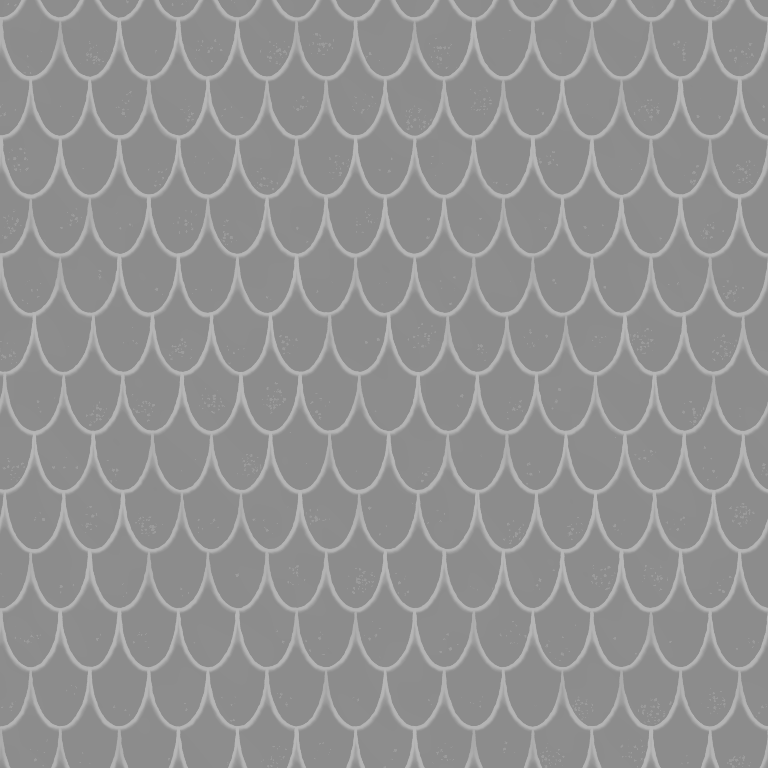
This texture map is drawn by a WebGL 2 fragment shader. Its source:

```glsl
#version 300 es
precision highp float;
// Grey fish-scale tiles in staggered rows, with pale worn rims and small chips.

uniform vec2 u_resolution;
out vec4 fragColor;

const float REPEATS = 13.0;     // scales across and rows down
const float ROW_SHIFT = 0.305;  // height of the first row of tips
const vec3 FACE = vec3(0.55);
const vec3 SOFT_RIM = vec3(0.63);
const vec3 BRIGHT_RIM = vec3(0.715);

float hash(vec2 p) {
  vec3 q = fract(vec3(p.xyx) * 0.1031);
  q += dot(q, q.yzx + 33.33);
  return fract((q.x + q.y) * q.z);
}

vec2 hash2(vec2 p) {
  return vec2(hash(p), hash(p + 47.3));
}

// Layered sines, about -1 to 1
float waves(vec2 p) {
  return 0.5 * sin(p.x * 2.1 + 1.7 * sin(p.y * 1.3))
       + 0.3 * sin(p.y * 4.7 + 2.0 * sin(p.x * 2.9))
       + 0.2 * sin(p.x * 9.1 - p.y * 7.3);
}

// Horizontal position in a row: half-step stagger and a slight drift
float rowX(float x, float row) {
  float drift = 0.06 * smoothstep(4.0, 5.0, row) * (1.0 - smoothstep(8.0, 9.0, row));
  return x - 0.02 - 0.5 * mod(row, 2.0) - drift;
}

// Approximate distance to an ellipse centred at the origin
float ellipse(vec2 p, vec2 radius) {
  float k = length(p / radius);
  return k * (k - 1.0) / max(length(p / (radius * radius)), 0.001);
}

float smoothMin(float a, float b, float k) {
  float h = max(k - abs(a - b), 0.0) / k;
  return min(a, b) - h * h * k * 0.25;
}

// Rim of one row: x is the soft glow, y the bright core; v runs from 0 to 1 at the tip
vec2 rowRim(vec2 p, float row, float v, float aa) {
  float x = rowX(p.x, row);
  float side = abs(fract(x) - 0.5);
  float seam = hash(vec2(floor(x + 0.5), row + 20.0));
  vec2 radius = vec2(mix(0.482, 0.494, seam), 1.0);
  float rough = 0.006 * waves(p * 5.0) + 0.004 * waves(p.yx * 17.0);
  float near = ellipse(vec2(side, v), radius) + rough;
  float far = ellipse(vec2(1.0 - side, v), radius) + rough;

  float inside = smoothstep(-0.012 - aa, -0.012 + aa, near);
  float cleft = smoothMin(near, far, 0.12);
  float glow = inside * (1.0 - smoothstep(0.035, 0.095, cleft));
  float width = 0.042 + 0.014 * waves(p * 2.3 + row);
  float core = inside * (1.0 - smoothstep(width - 0.025, width + 0.025, near));
  float strength = mix(mix(1.0, 0.45, seam * seam), 0.9, smoothstep(0.3, 0.8, v));
  return vec2(glow, core) * vec2(mix(0.8, 1.0, strength), strength);
}

// Irregular specks from cellular noise; density sets how many cells hold one
float specks(vec2 p, float density, float aa) {
  p += 0.22 * vec2(waves(p * 2.7), waves(p.yx * 3.1 + 4.0));
  vec2 base = floor(p);
  float mask = 0.0;
  for (int j = -1; j <= 1; j++) {
    for (int i = -1; i <= 1; i++) {
      vec2 cell = base + vec2(i, j);
      vec2 offset = p - cell - 0.2 - 0.6 * hash2(cell);
      float size = mix(0.16, 0.5, pow(hash(cell + 9.1), 2.0));
      float present = step(hash(cell + 71.7), density);
      float spot = 1.0 - smoothstep(size - aa, size + aa, length(offset));
      mask = max(mask, spot * present);
    }
  }
  return mask;
}

// Chips gathered in a patch on the lower part of some scales
float chips(vec2 p, float row, float v, float pixel) {
  float x = rowX(p.x, row);
  vec2 id = vec2(floor(x), row);
  vec2 local = vec2(fract(x) - 0.5, v);
  vec2 centre = vec2(0.5 * hash(id + 3.0) - 0.25, 0.4 + 0.35 * hash(id + 8.0));
  float patchMask = 1.0 - smoothstep(0.05, 0.3, length(local - centre));
  float wear = pow(hash(id + 31.0), 3.0);
  float density = patchMask * mix(0.06, 0.75, wear);
  float face = 1.0 - smoothstep(-0.06, -0.02, ellipse(local, vec2(0.485, 1.0)));
  return face * specks(p * 18.0 + 5.0, density, max(0.1, 9.0 * pixel));
}

void main() {
  vec2 uv = gl_FragCoord.xy / u_resolution;
  vec2 p = vec2(uv.x, 1.0 - uv.y) * REPEATS;
  float pixel = REPEATS / min(u_resolution.x, u_resolution.y);
  float aa = max(0.6 * pixel, 0.008);
  float row = floor(p.y - ROW_SHIFT);
  float v = fract(p.y - ROW_SHIFT);

  // The tips of the row above overlap the top of this row
  vec2 rim = max(rowRim(p, row, v, aa), rowRim(p, row - 1.0, v + 1.0, aa));

  vec3 color = FACE + 0.003 * waves(p * 0.9);
  color = mix(color, SOFT_RIM, 0.75 * chips(p, row, v, pixel));
  color = mix(color, SOFT_RIM, rim.x);
  color = mix(color, BRIGHT_RIM, rim.y);
  fragColor = vec4(color, 1.0);
}
```
